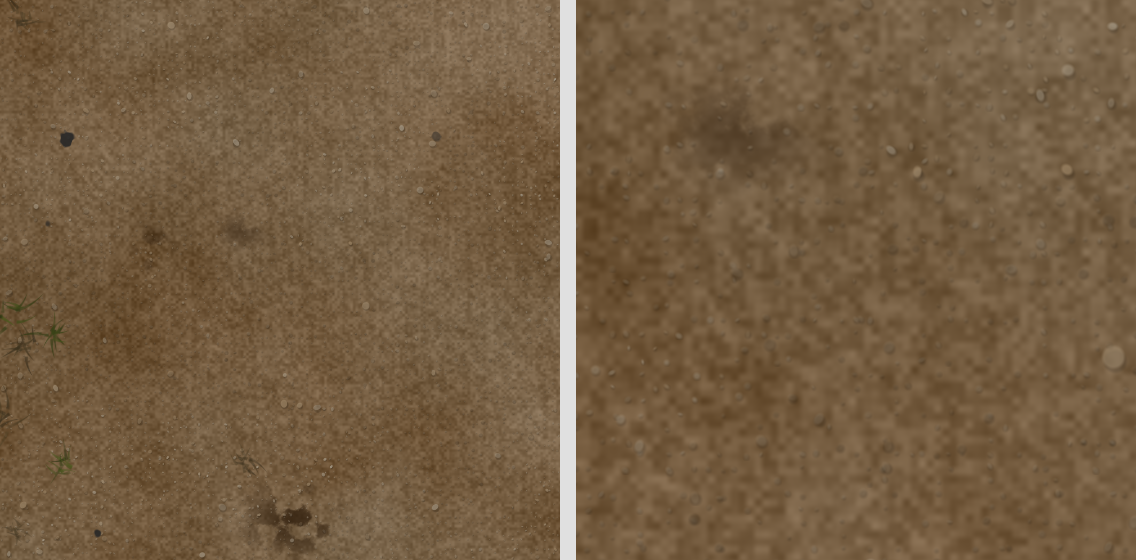
Left, the full canvas; right, a detail of the centre.
A three.js fragment shader for this texture:

```glsl
varying vec2 vUv;

float hash(vec2 p) {
  return fract(sin(dot(p, vec2(127.1, 311.7))) * 43758.5453);
}

float noise(vec2 p) {
  vec2 i = floor(p), f = fract(p);
  f = f * f * (3.0 - 2.0 * f);
  return mix(mix(hash(i), hash(i + vec2(1, 0)), f.x),
             mix(hash(i + vec2(0, 1)), hash(i + vec2(1, 1)), f.x), f.y);
}

float fbm(vec2 p) {
  float sum = 0.0, amp = 0.5;
  for (int i = 0; i < 5; i++) {
    sum += amp * noise(p);
    p = mat2(1.6, 1.2, -1.2, 1.6) * p + 7.3;
    amp *= 0.5;
  }
  return sum;
}

mat2 rotation(float a) {
  return mat2(cos(a), -sin(a), sin(a), cos(a));
}

// Soft round patch
float blot(vec2 p, vec2 center, vec2 size) {
  vec2 d = (p - center) / size;
  return exp(-dot(d, d));
}

// One pale pebble per chosen cell, with a small shadow below
vec3 pebbles(vec3 ground, vec2 p, float cells, float share, float strength) {
  vec2 id = floor(p * cells);
  vec2 key = id + cells;
  float present = step(hash(key + 3.1), share);
  vec2 jitter = 0.32 + 0.36 * vec2(hash(key + 5.7), hash(key + 9.2));
  vec2 d = rotation(6.28 * hash(key + 1.9)) * (fract(p * cells) - jitter);
  float radius = mix(0.11, 0.25, hash(key + 8.4));
  float soft = 0.0013 * cells;
  float dist = length(d * vec2(1.0, 1.0 + 0.7 * hash(key + 2.6)));
  float shadowDist = length(fract(p * cells) - jitter + vec2(-0.04, 0.09));
  float shadow = 1.0 - smoothstep(radius - soft, radius + soft, shadowDist);
  float body = 1.0 - smoothstep(radius - soft, radius + soft, dist);
  vec3 stone = mix(vec3(0.60, 0.50, 0.37), vec3(0.68, 0.64, 0.57), hash(key + 4.4));
  ground *= 1.0 - 0.15 * shadow * present;
  return mix(ground, stone, body * present * strength * mix(0.4, 1.0, hash(key + 6.6)));
}

// Rough dark stone
float darkStone(vec2 p, vec2 center, float radius) {
  float edge = length(p - center) + radius * 0.7 * (noise(p * 130.0) - 0.5);
  return 1.0 - smoothstep(radius - 0.002, radius + 0.002, edge);
}

// Curved, tapering blades scattered about a center
vec3 tuft(vec3 ground, vec2 p, vec2 center, float reach, vec3 tint, float opacity) {
  for (int i = 0; i < 12; i++) {
    vec2 key = center * 91.0 + float(i) * 3.7;
    vec2 root = center + reach * 0.7 * (vec2(hash(key), hash(key + 1.3)) - 0.5);
    vec2 q = rotation(6.28 * hash(key + 2.1)) * (p - root);
    float len = reach * mix(0.4, 1.0, hash(key + 4.2));
    float t = q.x / len;
    float offset = abs(q.y - len * t * t * (hash(key + 5.5) - 0.5));
    float width = 0.0032 * (1.0 - t);
    float blade = 1.0 - smoothstep(width - 0.0015, width + 0.0015, offset);
    blade *= smoothstep(0.0, 0.1, t) * (1.0 - smoothstep(0.85, 1.0, t));
    vec3 shade = tint * mix(0.7, 1.3, hash(key + 7.7));
    ground = mix(ground, shade, blade * opacity * mix(0.4, 1.0, noise(p * 90.0)));
  }
  return ground;
}

void main() {
  vec2 p = vUv;
  vec2 warped = p + 0.05 * (vec2(fbm(p * 6.0), fbm(p * 6.0 + 31.0)) - 0.5);

  // Broad dry and damp areas
  float tone = 0.15 * (fbm(p * 4.0 + 12.0) - 0.485);
  tone += 0.09 * (fbm(p * 14.0 + 50.0) - 0.485);
  tone += 0.030 * blot(warped, vec2(0.52, 0.56), vec2(0.13, 0.20));
  tone += 0.030 * blot(warped, vec2(0.20, 0.74), vec2(0.12, 0.08));
  tone += 0.022 * blot(warped, vec2(0.88, 0.88), vec2(0.20, 0.14));
  tone -= 0.045 * blot(warped, vec2(0.30, 0.88), vec2(0.22, 0.05));
  tone -= 0.035 * blot(warped, vec2(0.88, 0.62), vec2(0.20, 0.17));
  tone -= 0.035 * blot(warped, vec2(0.22, 0.42), vec2(0.10, 0.13));

  // Fine soil grain
  float grain = 0.10 * (noise(p * 215.0) - 0.5) + 0.07 * (noise(p * 110.0 + 40.0) - 0.5);
  vec3 color = vec3(0.457, 0.364, 0.254) + tone * vec3(0.9, 1.0, 1.1) + grain;
  color += vec3(0.012, -0.002, -0.008) * (fbm(p * 5.0 + 80.0) - 0.485) * 2.0;

  // Dark crumbs of wet earth
  float wet = blot(p, vec2(0.53, 0.07), vec2(0.08, 0.06))
            + 0.8 * blot(p, vec2(0.275, 0.55), vec2(0.03, 0.04))
            + 0.6 * blot(p, vec2(0.43, 0.59), vec2(0.04, 0.03));
  float crumbs = smoothstep(0.52, 0.72, fbm(p * 38.0) + 0.16 * wet) * min(wet, 1.0);
  color = mix(color, vec3(0.19, 0.12, 0.05), 0.8 * crumbs);

  // Gravel, denser in patches
  float gravel = smoothstep(0.32, 0.65, fbm(p * 6.0 + 20.0));
  color = pebbles(color, p, 125.0, 0.28, 0.25 + 0.4 * gravel);
  color = pebbles(color, p + 0.37, 68.0, 0.16, 0.2 + 0.6 * gravel);
  color = pebbles(color, p + 0.71, 34.0, 0.06, 0.75);

  // Dead litter and green grass
  vec3 litter = vec3(0.23, 0.19, 0.11);
  vec3 grass = vec3(0.23, 0.27, 0.09);
  color = tuft(color, p, vec2(0.04, 0.97), 0.045, litter, 0.55);
  color = tuft(color, p, vec2(0.00, 0.25), 0.055, litter, 0.65);
  color = tuft(color, p, vec2(0.44, 0.17), 0.045, litter, 0.5);
  color = tuft(color, p, vec2(0.03, 0.05), 0.035, litter, 0.5);
  color = tuft(color, p, vec2(0.02, 0.43), 0.065, grass, 0.85);
  color = tuft(color, p, vec2(0.05, 0.38), 0.05, litter, 0.7);
  color = tuft(color, p, vec2(0.09, 0.40), 0.045, grass, 0.85);
  color = tuft(color, p, vec2(0.115, 0.17), 0.05, grass, 0.75);

  // Charcoal stones
  float coal = darkStone(p, vec2(0.12, 0.753), 0.012);
  coal = max(coal, darkStone(p, vec2(0.174, 0.048), 0.007));
  coal = max(coal, 0.7 * darkStone(p, vec2(0.085, 0.60), 0.005));
  coal = max(coal, 0.5 * darkStone(p, vec2(0.78, 0.757), 0.008));
  color = mix(color, vec3(0.15, 0.15, 0.15), 0.9 * coal);

  gl_FragColor = vec4(color, 1.0);
}
```
